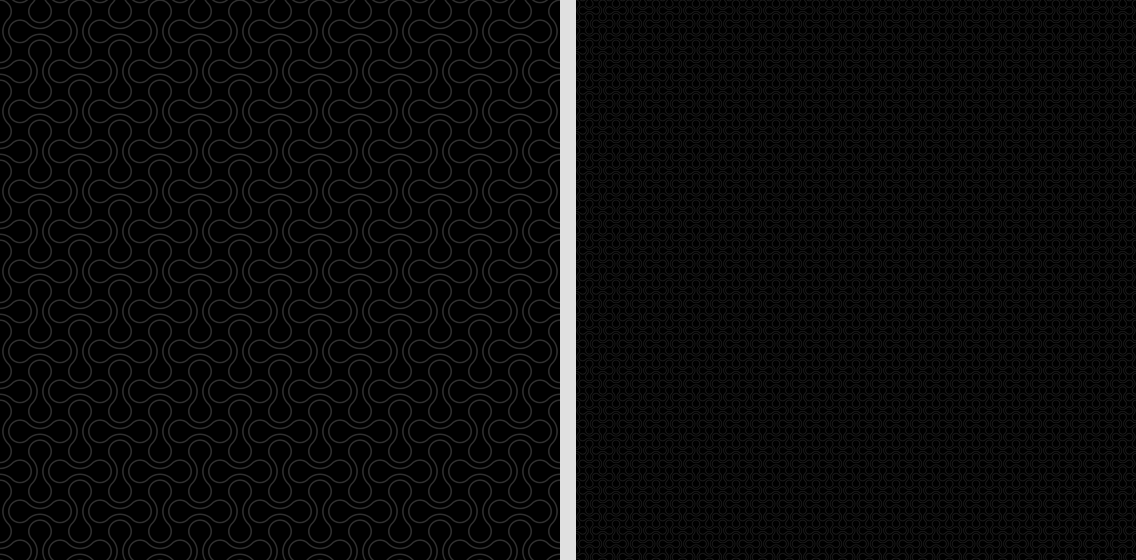
Left: one tile. Right: repeated 3 by 3.
This pattern is drawn by a three.js fragment shader. Its source:

```glsl
// Thin grey outlines of interlocking dumbbells on black, alternately lying and
// standing on a 14 by 14 checkerboard of cells (7 by 7 repeats). Each outline
// joins round lobes to concave waists with tangent circular arcs.
varying vec2 vUv;

// Distance from a point in a unit cell, centred on 0, to the nearest outline
// when the dumbbell of that cell lies along x.
float outlineDistance(vec2 p) {
  p = abs(p);
  float toLobe = length(p - vec2(0.5, 0.0));
  float toTip = length(p - vec2(0.0, 0.5));

  // Own outline: the arcs meet where the line between both centres crosses.
  float lobe = abs(toLobe - 0.28);
  float waist = abs(toTip - (sqrt(0.5) - 0.28));
  float own = p.x + p.y > 0.5 ? lobe : waist;

  // Tip of the neighbour that pokes into this cell.
  float tip = abs(toTip - 0.28);
  return min(own, tip);
}

void main() {
  // Checkerboard of cells
  vec2 grid = vUv * 14.0 - vec2(0.0, 0.216);
  vec2 cell = floor(grid + 0.5);
  vec2 p = grid - cell;

  // Every second cell holds a standing dumbbell
  bool standing = mod(cell.x + cell.y, 2.0) > 0.5;
  float d = outlineDistance(standing ? p.yx : p);

  // Soft grey line on black
  float line = 1.0 - smoothstep(0.003, 0.034, d);
  gl_FragColor = vec4(vec3(0.19) * line, 1.0);
}
```
